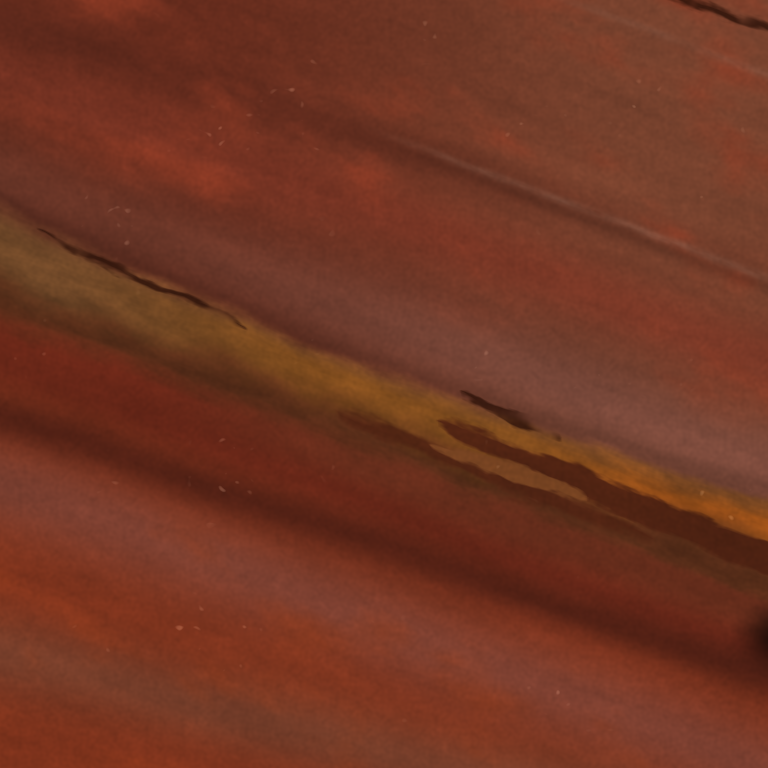
Reproduce this texture procedurally as a three.js fragment shader.

```glsl
varying vec2 vUv;

vec2 hash2(vec2 p) {
  p = vec2(dot(p, vec2(127.1, 311.7)), dot(p, vec2(269.5, 183.3)));
  return fract(sin(p) * 43758.55);
}

float corner(vec2 i, vec2 f, vec2 o) {
  return dot(hash2(i + o) * 2.0 - 1.0, f - o);
}

// Gradient noise
float noise(vec2 p) {
  vec2 i = floor(p), f = fract(p), u = f * f * (3.0 - 2.0 * f);
  float low = mix(corner(i, f, vec2(0)), corner(i, f, vec2(1, 0)), u.x);
  float high = mix(corner(i, f, vec2(0, 1)), corner(i, f, vec2(1)), u.x);
  return mix(low, high, u.y);
}

float fbm(vec2 p) {
  float sum = 0.0, amp = 0.6;
  for (int i = 0; i < 4; i++) {
    sum += amp * noise(p);
    p = p * 2.03 + 7.3;
    amp *= 0.5;
  }
  return sum;
}

// Soft ridge around a centre line
float ridge(float s, float centre, float width) {
  float d = (s - centre) / width;
  return exp(-d * d);
}

// Pointed splinter from a to b
float sliver(vec2 p, vec2 a, vec2 b, float width, float soft) {
  vec2 ab = b - a;
  float h = clamp(dot(p - a, ab) / dot(ab, ab), 0.0, 1.0);
  float d = length(p - a - ab * h) - width * sqrt(4.0 * h * (1.0 - h));
  return 1.0 - smoothstep(-soft, soft, d);
}

void main() {
  // Grain space: x runs along the grain, s across it
  float x = vUv.x;
  float s = vUv.y + 0.375 * x;
  s += 0.012 * noise(vec2(x * 4.0, s * 7.0));
  float streak = fbm(vec2(x * 2.0, s * 14.0));
  float mottle = fbm(vec2(x * 6.0, s * 10.0) + 20.0);
  float fibre = fbm(vec2(x * 14.0, s * 40.0));

  // Upper boards
  vec3 upper = mix(vec3(0.41, 0.175, 0.115), vec3(0.47, 0.26, 0.18), smoothstep(0.2, 0.9, x));
  upper = mix(upper, vec3(0.48, 0.205, 0.14), 0.75 * ridge(s, 0.905, 0.05));
  upper = mix(upper, vec3(0.37, 0.155, 0.1), 0.6 * ridge(s, 0.82, 0.035) * (1.0 - x));
  vec3 mauve = mix(vec3(0.41, 0.21, 0.155), vec3(0.49, 0.295, 0.24), smoothstep(0.1, 0.8, x));
  upper = mix(upper, mauve, 0.9 * ridge(s, 0.765, 0.065));
  upper = mix(upper, vec3(0.33, 0.145, 0.1), 0.6 * ridge(s, 0.975 + 0.05 * x, 0.03) * (1.0 - 0.6 * x));
  upper = mix(upper, vec3(0.55, 0.225, 0.14), 0.7 * smoothstep(0.0, 0.35, mottle) * smoothstep(0.78, 0.88, s));
  float seam = ridge(s, 1.014, 0.006) * smoothstep(0.45, 0.7, x) + 0.6 * ridge(s, 1.278, 0.006);
  upper = mix(upper, vec3(0.53, 0.36, 0.29), seam * clamp(0.45 + 1.2 * fibre, 0.0, 0.7));
  upper *= 1.0 - 0.12 * ridge(s, 1.0, 0.01) * smoothstep(0.4, 0.7, x);

  // Lower boards
  vec3 lower = mix(vec3(0.5, 0.2, 0.11), vec3(0.49, 0.25, 0.19), ridge(s, 0.37, 0.06));
  lower = mix(lower, vec3(0.46, 0.26, 0.185), 0.75 * ridge(s, 0.15 + 0.12 * x, 0.05));
  lower = mix(lower, vec3(0.42, 0.155, 0.095), smoothstep(0.47, 0.53, s));
  lower = mix(lower, vec3(0.39, 0.18, 0.11), 0.8 * smoothstep(0.52, 0.57, s) * smoothstep(0.15, 0.5, x));
  lower = mix(lower, vec3(0.29, 0.115, 0.075), 0.85 * ridge(s, 0.46 + 0.038 * x, 0.032));
  lower = mix(lower, vec3(0.55, 0.22, 0.1), 0.6 * smoothstep(0.0, 0.4, mottle) * smoothstep(0.44, 0.36, s));
  lower *= 1.0 - 0.75 * smoothstep(0.08, 0.0, length((vUv - vec2(1.02, 0.17)) * vec2(1.0, 1.3)));

  // Ochre strip between the boards, with frayed edges
  float bulge = sin(3.14 * x);
  float top = 0.726 - 0.026 * bulge + 0.018 * fibre;
  float bottom = 0.592 + 0.008 * bulge + 0.03 * fibre;
  float soft = mix(0.018, 0.006, x);
  float across = clamp((s - bottom) / (top - bottom), 0.0, 1.0);
  vec3 ochre = mix(vec3(0.42, 0.27, 0.15), vec3(0.48, 0.285, 0.11), smoothstep(0.05, 0.45, x));
  ochre = mix(ochre, vec3(0.62, 0.32, 0.1), smoothstep(0.65, 0.9, x) * ridge(across, 0.7, 0.25));
  ochre = mix(ochre, vec3(0.46, 0.28, 0.17), 0.6 * smoothstep(0.75, 1.0, across));
  vec3 strip = mix(vec3(0.35, 0.18, 0.1), ochre, smoothstep(0.1, 0.65, across + 0.6 * mottle));
  strip *= 1.0 + 0.3 * fibre;
  vec3 color = mix(lower, upper, smoothstep(0.64, 0.68, s));
  color = mix(color, strip, smoothstep(-2.0 * soft, soft, s - bottom) * smoothstep(-soft, soft, top - s));
  color *= 1.0 - 0.15 * ridge(s, top + 0.014, 0.014);

  // Splits and splinters
  vec2 ragged = vec2(x, s + 0.025 * fibre);
  vec3 split = vec3(0.3, 0.13, 0.07);
  color = mix(color, split, 0.95 * sliver(ragged, vec2(0.57, 0.663), vec2(1.3, 0.632), 0.022, 0.004));
  color = mix(color, split, 0.85 * sliver(ragged, vec2(0.44, 0.628), vec2(0.85, 0.615), 0.014, 0.007));
  color = mix(color, vec3(0.46, 0.26, 0.13), sliver(ragged, vec2(0.56, 0.632), vec2(0.765, 0.637), 0.01, 0.003));
  float cracks = sliver(ragged, vec2(0.05, 0.72), vec2(0.32, 0.696), 0.006, 0.004);
  cracks += sliver(ragged, vec2(0.6, 0.706), vec2(0.73, 0.703), 0.006, 0.003);
  cracks += sliver(ragged, vec2(0.86, 1.33), vec2(1.05, 1.343), 0.006, 0.004);
  color = mix(color, split * 0.65, 0.9 * cracks * smoothstep(-0.4, 0.1, noise(vUv * 30.0)));

  // Grain tone, faint fibres and bloom
  color *= 1.0 + 0.16 * streak + 0.1 * mottle + 0.1 * fibre;
  color *= 1.0 + 0.07 * noise(vUv * 70.0) + 0.08 * noise(vUv * 170.0);

  // Sparse worn flecks
  float fleck = smoothstep(0.33, 0.55, noise(vUv * vec2(75.0, 90.0) + 9.0)) * smoothstep(0.1, 0.35, noise(vUv * 9.0));
  color += vec3(0.16, 0.15, 0.13) * fleck;

  gl_FragColor = vec4(color, 1.0);
}
```
